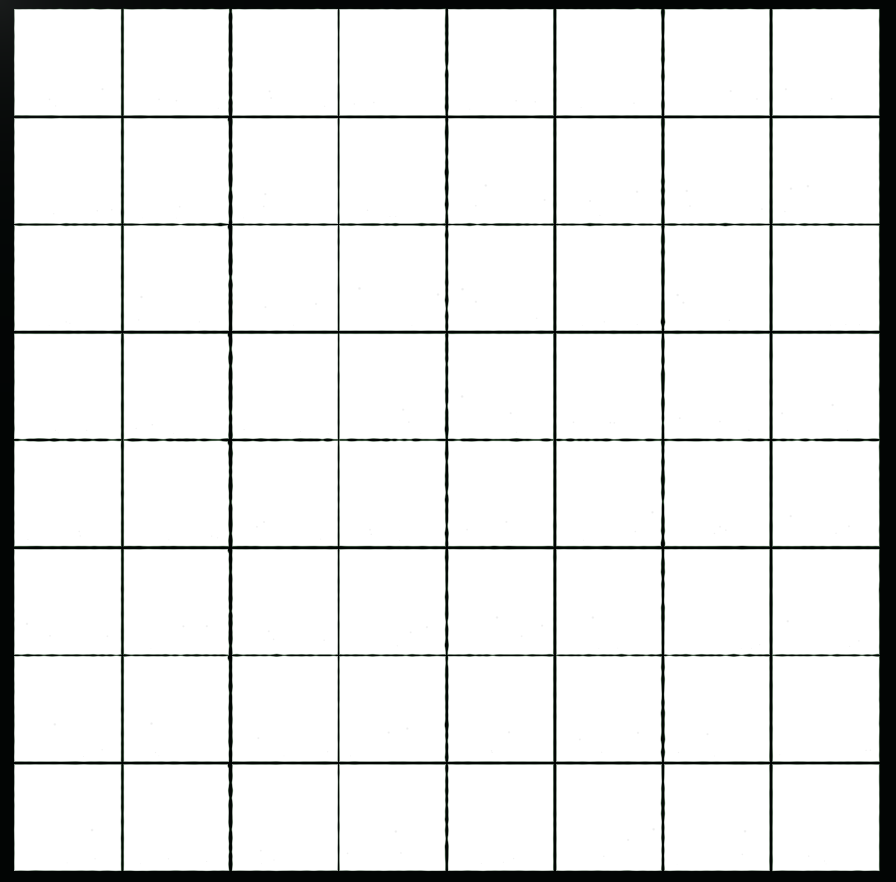
Reproduce this pattern procedurally as a Shadertoy shader.

```glsl
#define CELLS 8.0
#define BOARD_MIN vec2(0.0160, 0.0128)
#define BOARD_MAX vec2(0.9812, 0.9896)
#define PAPER vec3(1.0)
#define FRINGE vec3(0.06, 0.16, 0.07)
#define INK vec3(0.008, 0.018, 0.016)
#define SOFTNESS 0.0003
#define WEAR 0.0009
#define WEAR_SCALE 110.0
#define SPECK_RADIUS 0.0013
#define SPECK_STRENGTH 0.07
#define SHEEN 0.09

// Line widths in thousandths of the canvas height, left to right and bottom to top
const float COLUMN_WIDTH[7] = float[7](3.2, 4.1, 2.0, 3.4, 3.6, 3.6, 3.6);
const float ROW_WIDTH[7] = float[7](3.3, 2.0, 3.6, 2.6, 3.5, 2.3, 3.2);

vec2 hash2(vec2 p) {
    vec3 q = fract(p.xyx * vec3(0.1031, 0.1030, 0.0973));
    q += dot(q, q.yzx + 33.33);
    return fract((q.xx + q.yz) * q.zy);
}

float cornerSlope(vec2 corner, vec2 offset) {
    return dot(hash2(corner) * 2.0 - 1.0, offset);
}

float gradientNoise(vec2 p) {
    vec2 i = floor(p), f = p - i;
    vec2 u = f * f * f * (f * (f * 6.0 - 15.0) + 10.0);
    vec2 e = vec2(0.0, 1.0);
    float low = mix(cornerSlope(i, f), cornerSlope(i + e.yx, f - e.yx), u.x);
    float high = mix(cornerSlope(i + e, f - e), cornerSlope(i + e.yy, f - e.yy), u.x);
    return mix(low, high, u.y);
}

float coverage(float dist, float soft) {
    return 1.0 - smoothstep(-soft, soft, dist);
}

// Distance to a rule whose edge is frayed along its length; even rules fray more
float ruleDistance(float across, float along, float index, float width, float seed) {
    float evenRule = 1.0 - mod(index, 2.0);
    float fray = gradientNoise(vec2(along * WEAR_SCALE, index * 7.3 + seed));
    return abs(across) - 0.0005 * width - fray * WEAR * mix(0.35, 1.4, evenRule);
}

// Faint dust, mostly low in each cell
float dust(vec2 grid, vec2 cellSize, float soft) {
    vec2 cell = floor(grid);
    float amount = 0.0;
    for (int i = 0; i < 3; i++) {
        vec2 rnd = hash2(cell + 17.0 * float(i + 1));
        vec2 place = vec2(0.08 + 0.84 * rnd.x, 0.06 + 0.35 * rnd.y * rnd.y);
        float dist = length((grid - cell - place) * cellSize);
        amount = max(amount, coverage(dist - SPECK_RADIUS * rnd.y, soft));
    }
    return amount;
}

void mainImage(out vec4 fragColor, in vec2 fragCoord) {
    vec2 uv = fragCoord / iResolution.xy;
    vec2 aspect = vec2(iResolution.x / iResolution.y, 1.0);
    vec2 pos = uv * aspect;
    float soft = 0.6 / iResolution.y + SOFTNESS;

    // Nearest inner rule on each axis
    vec2 grid = (uv - BOARD_MIN) / (BOARD_MAX - BOARD_MIN) * CELLS;
    vec2 cellSize = (BOARD_MAX - BOARD_MIN) * aspect / CELLS;
    vec2 index = clamp(floor(grid + 0.5), 1.0, CELLS - 1.0);
    vec2 offset = (grid - index) * cellSize;

    float column = ruleDistance(offset.x, pos.y, index.x, COLUMN_WIDTH[int(index.x) - 1], 3.6);
    float row = ruleDistance(offset.y, pos.x, index.y, ROW_WIDTH[int(index.y) - 1], 91.4);
    float ink = max(coverage(column, soft), coverage(row, soft));

    // Small blots under the crossings of the second column rule
    if (index.x == 2.0) {
        float blot = length((offset + vec2(0.0006, 0.0025)) * vec2(1.0, 0.6)) - 0.0026;
        ink = max(ink, coverage(blot, soft));
    }

    // Frame
    vec2 outside = max(BOARD_MIN - uv, uv - BOARD_MAX) * aspect;
    float frayedEdge = gradientNoise(pos * WEAR_SCALE) * WEAR * 0.5;
    ink = max(ink, coverage(-max(outside.x, outside.y) + frayedEdge, soft));

    // Green fringe between paper and ink, with a dull sheen at the upper left
    float glow = SHEEN * exp(-9.0 * length(vec2(pos.x, 1.0 - pos.y)));
    vec3 paper = PAPER - SPECK_STRENGTH * dust(grid, cellSize, soft);
    vec3 color = mix(paper, FRINGE, ink);
    color = mix(color, INK + glow, smoothstep(0.85, 1.0, ink));
    fragColor = vec4(color, 1.0);
}
```
